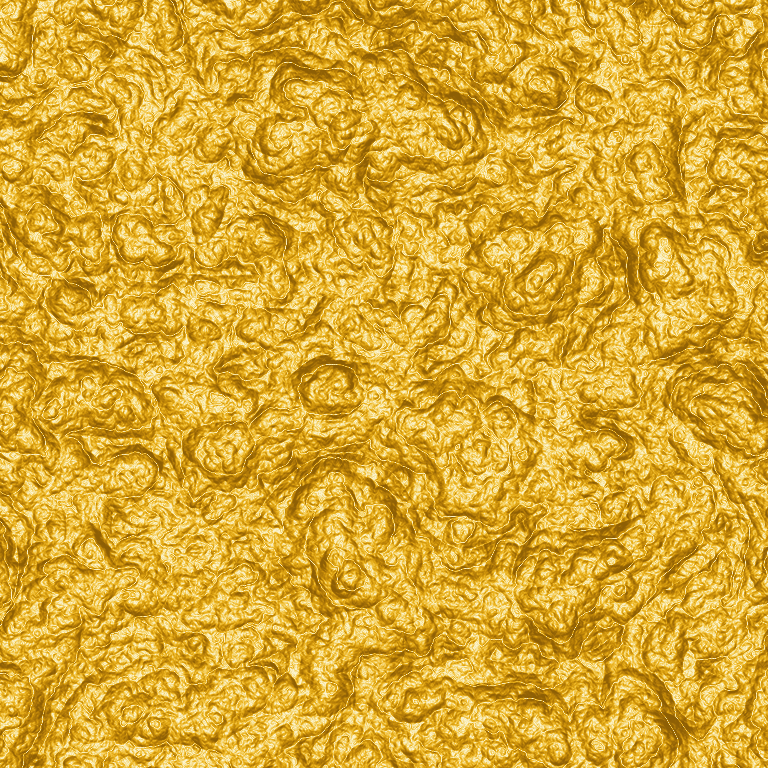
A Shadertoy shader for this texture:

```glsl
// Crumpled gold foil: a folded, ridged fractal height field is shaded by its
// steepness alone. Flat spots and sharp creases shine pale, while steep
// flanks sink to dark ochre, which leaves thin bright veins and dark rings.

#define BASE_FREQ 5.0     // largest lumps per canvas height
#define OCTAVES 6
#define LACUNARITY 2.1    // frequency step between octaves
#define BASE_SLOPE 1.35   // steepness of the largest lumps
#define SLOPE_GAIN 0.92   // steepness step between octaves
#define FOLD_PERIOD 0.12  // height between repeated folds
#define VEIN_WIDTH 0.0012 // half width of the bright creases
#define STEEPNESS 4.2     // mean squared slope, sets the tone balance

// Integer hash of a lattice cell, giving two values in -1..1
vec2 hash2(ivec2 cell) {
    uvec2 q = uvec2(cell) * uvec2(1597u, 3812u) + uvec2(71u, 193u);
    uint n = (q.x ^ (q.y * 40503u)) * 747796u + 28917u;
    n = (n ^ (n >> 15)) * 73939u;
    n = (n ^ (n >> 13)) * 51749u;
    n ^= n >> 16;
    return vec2(n & 65535u, n >> 16) / 32767.5 - 1.0;
}

// Contribution of one lattice corner with a unit gradient
float corner(ivec2 cell, vec2 offset) {
    return dot(normalize(hash2(cell) + 0.00001), offset);
}

float gradientNoise(vec2 p) {
    ivec2 i = ivec2(floor(p));
    vec2 f = fract(p);
    vec2 w = f * f * f * (f * (f * 6.0 - 15.0) + 10.0);
    float low = mix(corner(i, f),
                    corner(i + ivec2(1, 0), f - vec2(1, 0)), w.x);
    float high = mix(corner(i + ivec2(0, 1), f - vec2(0, 1)),
                     corner(i + ivec2(1, 1), f - vec2(1, 1)), w.x);
    return mix(low, high, w.y);
}

// Ridged octaves of nearly equal slope, then folded along height contours
float foilHeight(vec2 p) {
    const mat2 turn = mat2(0.8, 0.6, -0.6, 0.8);
    float height = 0.0, freq = BASE_FREQ, slope = BASE_SLOPE;
    for (int i = 0; i < OCTAVES; i++) {
        height += abs(gradientNoise(p * freq + 17.3 * float(i + 1))) * slope / freq;
        p = turn * p;
        freq *= LACUNARITY;
        slope *= SLOPE_GAIN;
    }
    return abs(fract(height / FOLD_PERIOD) - 0.5) * FOLD_PERIOD;
}

// Gold tones from steep (0) to flat (1)
vec3 goldRamp(float flatness) {
    const vec3 umber = vec3(0.55, 0.37, 0.02);
    const vec3 tones[7] = vec3[7](
        vec3(0.67, 0.46, 0.03), vec3(0.80, 0.57, 0.04),
        vec3(0.91, 0.69, 0.11), vec3(0.95, 0.78, 0.30),
        vec3(0.96, 0.85, 0.49), vec3(0.97, 0.92, 0.71),
        vec3(0.99, 0.96, 0.82));
    const float stops[7] = float[7](0.055, 0.25, 0.52, 0.73, 0.875, 0.97, 1.0);
    vec3 color = umber;
    float start = 0.0;
    for (int i = 0; i < 7; i++) {
        float t = clamp((flatness - start) / (stops[i] - start), 0.0, 1.0);
        color = mix(color, tones[i], t);
        start = stops[i];
    }
    return color;
}

void mainImage(out vec4 fragColor, in vec2 fragCoord) {
    vec2 uv = fragCoord / iResolution.y;

    // Slope by central differences, which vanishes on the creases
    vec2 e = vec2(VEIN_WIDTH, 0.0);
    vec2 slope = vec2(foilHeight(uv + e.xy) - foilHeight(uv - e.xy),
                      foilHeight(uv + e.yx) - foilHeight(uv - e.yx))
               / (2.0 * VEIN_WIDTH);

    // The exponential spreads the slopes evenly over the ramp
    float flatness = exp(-dot(slope, slope) / STEEPNESS);
    fragColor = vec4(goldRamp(flatness), 1.0);
}
```
